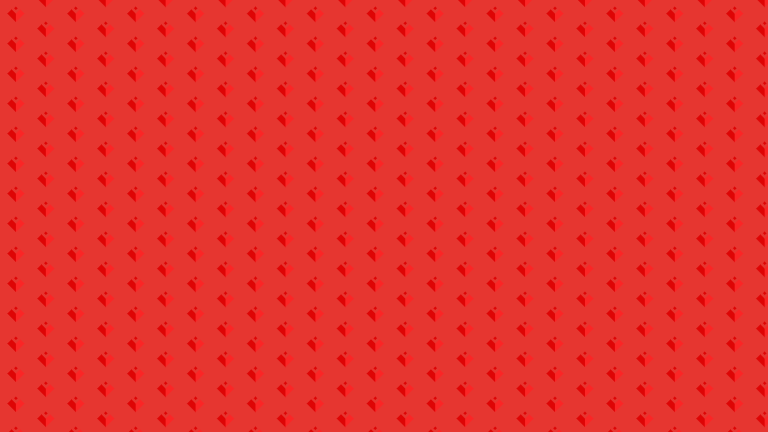
This pattern is drawn by a Shadertoy shader. Its source:

```glsl
// Lengths are fractions of the canvas height
const vec2 STEP = vec2(0.06933, 0.06944);
const vec2 FIRST_NOTCH = vec2(0.0368, 0.9685);
const float HEART_HALF_WIDTH = 0.0199;
const float GEM_HEIGHT = 0.0123;
const float GEM_RADIUS = 0.0041;
const vec3 GROUND = vec3(0.90, 0.21, 0.19);
const vec3 SHADE = vec3(0.87, 0.02, 0.02);
const vec3 LIGHT = vec3(0.98, 0.15, 0.15);

// Signed distance to a square standing on one corner
float diamond(vec2 p, float radius) {
    return (abs(p.x) + abs(p.y) - radius) * 0.70711;
}

// Angular heart with its notch at the origin
float heart(vec2 p, float halfWidth) {
    p.x = abs(p.x);
    float outer = p.x + p.y - halfWidth;
    float band = abs(p.x - p.y - 0.5 * halfWidth) - 0.5 * halfWidth;
    return max(outer, band) * 0.70711;
}

float coverage(float dist, float pixel) {
    return clamp(0.5 - dist / pixel, 0.0, 1.0);
}

// Local coordinates; every other column drops by half a step
vec2 staggeredCell(vec2 p) {
    p -= FIRST_NOTCH;
    float column = floor(p.x / STEP.x + 0.5);
    p.x -= column * STEP.x;
    p.y += 0.5 * STEP.y * mod(column, 2.0);
    p.y -= STEP.y * floor(p.y / STEP.y + 0.5);
    return p;
}

void mainImage(out vec4 fragColor, in vec2 fragCoord) {
    float pixel = 1.0 / iResolution.y;
    vec2 p = staggeredCell(fragCoord * pixel);

    // Two-tone heart, split down the middle
    vec3 facets = mix(LIGHT, SHADE, coverage(p.x, pixel));
    vec3 color = mix(GROUND, facets, coverage(heart(p, HEART_HALF_WIDTH), pixel));

    // Small gem above the notch
    float gem = diamond(p - vec2(0.0, GEM_HEIGHT), GEM_RADIUS);
    color = mix(color, SHADE, coverage(gem, pixel));

    fragColor = vec4(color, 1.0);
}
```
